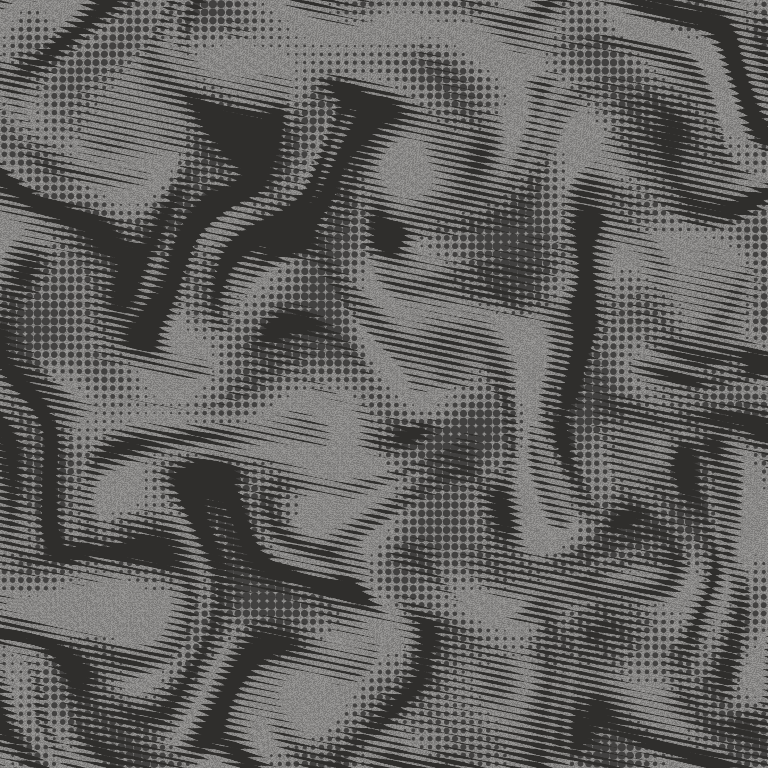
This background is drawn by a Shadertoy shader. Its source:

```glsl
// Swirling dark blobs in slanted line halftone over round halftone dots on grainy grey.
#define LINE_COUNT 116.0
#define LINE_TILT 0.2
#define DOT_COUNT 92.0
#define GRAIN_COUNT 768.0
#define GRAIN_AMOUNT 0.15
#define BLOB_SCALE 8.2
#define SWIRL_SCALE 4.2
#define SWIRL_TURN 2.1
#define INK vec3(0.184, 0.180, 0.172)
#define DOT_INK vec3(0.258, 0.254, 0.250)
#define PAPER vec3(0.538, 0.534, 0.528)

float hash(vec2 p) {
    return fract(sin(dot(p, vec2(127.1, 311.7))) * 43758.5453);
}

mat2 rotate(float a) {
    float c = cos(a), s = sin(a);
    return mat2(c, s, -s, c);
}

float cornerSlope(vec2 cell, vec2 offset) {
    float a = 6.28318 * hash(cell);
    return dot(vec2(cos(a), sin(a)), offset);
}

// Gradient noise, centred on zero
float noise(vec2 p) {
    vec2 i = floor(p), f = p - i;
    vec2 u = f * f * f * (f * (f * 6.0 - 15.0) + 10.0);
    vec2 e = vec2(1.0, 0.0);
    return mix(mix(cornerSlope(i, f), cornerSlope(i + e, f - e), u.x),
               mix(cornerSlope(i + e.yx, f - e.yx), cornerSlope(i + 1.0, f - 1.0), u.x), u.y);
}

// Twist space around one jittered vortex per cell
vec2 swirl(vec2 uv) {
    vec2 p = uv * SWIRL_SCALE;
    vec2 base = floor(p), shift = vec2(0.0);
    for (int y = -1; y <= 1; y++) {
        for (int x = -1; x <= 1; x++) {
            vec2 cell = base + vec2(x, y);
            vec2 jitter = vec2(hash(cell + 17.0), hash(cell + 43.0));
            vec2 d = p - cell - mix(vec2(0.25), vec2(0.75), jitter);
            float falloff = 1.0 - smoothstep(0.0, 0.9, length(d));
            float turn = SWIRL_TURN * (hash(cell + 71.0) < 0.3 ? -1.0 : 1.0);
            shift += rotate(turn * falloff) * d - d;
        }
    }
    return (p + shift) / SWIRL_SCALE;
}

void mainImage(out vec4 fragColor, in vec2 fragCoord) {
    vec2 uv = fragCoord / iResolution.y;
    float pixel = 1.0 / iResolution.y;
    vec2 q = swirl(uv);

    // Tone fields: broad mid tones with compact solid cores, and dot patches
    float blobs = noise(q * BLOB_SCALE + 3.7)
                + 0.35 * noise(q * BLOB_SCALE * 2.0 + 31.3)
                + 0.3 * noise(uv * BLOB_SCALE * 0.45 + 11.9);
    float lineTone = 0.27 + 1.6 * blobs + 1.8 * max(blobs - 0.2, 0.0);
    float dotTone = 0.14 + 1.6 * noise(mix(uv, q, 0.25) * BLOB_SCALE + 57.9);

    // Grainy paper
    float grain = hash(floor(uv * GRAIN_COUNT)) - 0.5;
    vec3 color = PAPER + GRAIN_AMOUNT * grain;

    // Round dots that grow until they touch
    float radius = 0.56 * sqrt(clamp(dotTone, 0.0, 0.92));
    float dotDistance = length(fract(uv * DOT_COUNT) - 0.5);
    float dotEdge = 0.6 * pixel * DOT_COUNT;
    float dots = smoothstep(-dotEdge, dotEdge, radius - dotDistance) * smoothstep(0.0, 0.06, dotTone);
    color = mix(color, DOT_INK, dots);

    // Slanted lines that taper at the ends and swell to solid ink
    float across = dot(uv, vec2(sin(LINE_TILT), cos(LINE_TILT))) * LINE_COUNT;
    float ridge = abs(fract(across) - 0.5) * 2.0;
    float lineEdge = 0.9 * pixel * LINE_COUNT;
    float lines = smoothstep(-lineEdge, lineEdge, lineTone + 0.12 * grain - ridge);
    lines = max(lines, smoothstep(0.9, 1.1, lineTone)) * smoothstep(-0.06, 0.08, lineTone);
    color = mix(color, INK, lines);

    fragColor = vec4(color, 1.0);
}
```
